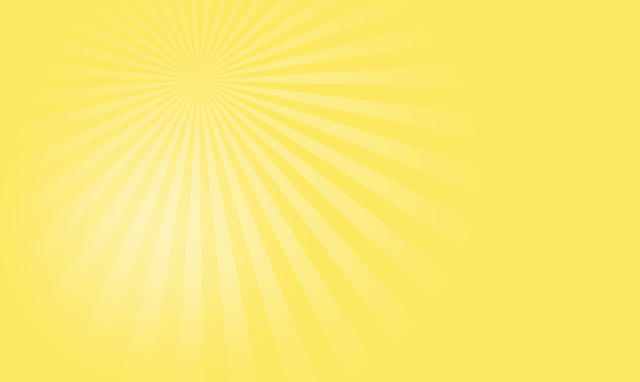
A WebGL 1 fragment shader for this background:

```glsl
precision highp float;
// Yellow background with a pale sunburst and a soft off-centre glow.

uniform vec2 u_resolution;

// Lengths are in canvas heights, with the origin at the lower left.
#define BURST_CENTER vec2(0.520, 0.790)
#define RAY_COUNT 35.0
#define RAY_TILT 0.0157
#define RAY_STRENGTH 0.28
#define FADE_CENTER vec2(0.655, 0.552)
#define FADE_INNER 0.15
#define FADE_OUTER 0.69
#define GLOW_CENTER vec2(0.404, 0.400)
#define GLOW_RADIUS 0.47
#define GLOW_STRENGTH 0.40
#define BASE_COLOR vec3(0.99, 0.91, 0.38)
#define LIGHT_COLOR vec3(0.995, 0.99, 1.0)

// Equal light and dark wedges; the edge is one pixel wide at every radius.
float rayMask(vec2 p, float pixel) {
    vec2 d = p - BURST_CENTER;
    float angle = atan(d.y, d.x + 1e-6);
    float wave = cos((angle - RAY_TILT) * RAY_COUNT);
    float edgeDistance = wave * length(d) / RAY_COUNT;
    return clamp(0.5 + edgeDistance / pixel, 0.0, 1.0);
}

// One inside the inner radius, falling smoothly to zero at the outer one.
float softDisc(vec2 p, vec2 center, float inner, float outer) {
    return 1.0 - smoothstep(inner, outer, distance(p, center));
}

void main() {
    float pixel = 1.0 / u_resolution.y;
    vec2 p = gl_FragCoord.xy * pixel;

    // Rays dissolve towards the rim of a large disc.
    float fade = softDisc(p, FADE_CENTER, FADE_INNER, FADE_OUTER);
    float rays = RAY_STRENGTH * fade * rayMask(p, pixel);

    // The glow lightens both rays and gaps.
    float glow = GLOW_STRENGTH * softDisc(p, GLOW_CENTER, 0.0, GLOW_RADIUS);

    // Screen blend of the two layers of light.
    float light = 1.0 - (1.0 - rays) * (1.0 - glow);
    gl_FragColor = vec4(mix(BASE_COLOR, LIGHT_COLOR, light), 1.0);
}
```
